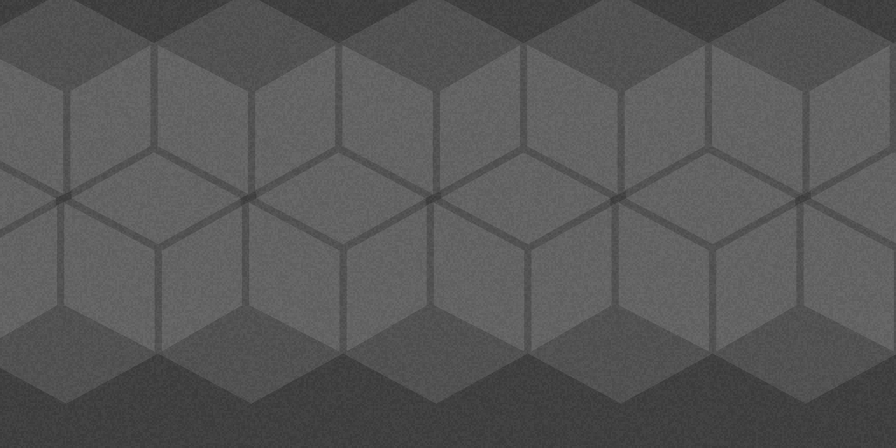
Reproduce this pattern procedurally as a WebGL 2 fragment shader.

```glsl
#version 300 es
precision highp float;
// A grey band of interlocking cubes with thin seams, dark crossings and fine grain.

uniform vec2 u_resolution;
out vec4 fragColor;

// One value per grain cell, from 0 to 1
float hash(vec2 cell) {
    vec3 q = fract(cell.xyx * vec3(0.1031, 0.103, 0.0973));
    q += dot(q, q.yzx + 33.33);
    return fract((q.x + q.y) * q.z);
}

// Zigzag arm: height above a vertex at x = 0, with its own slope on each side
float zigzag(float x, float leftSlope, float rightSlope) {
    return max(-x * leftSlope, x * rightSlope);
}

// Coverage of a shape from its signed distance
float fill(float d, float blur) {
    return 1.0 - smoothstep(-blur, blur, d);
}

void main() {
    // Unit is one cube width; origin sits on a crossing
    vec2 canvas = gl_FragCoord.xy / u_resolution.x;
    vec2 p = canvas * 4.848 - vec2(0.3447, 1.351);
    float blur = 0.7 * 4.848 / u_resolution.x;

    // The lower half is the upper half turned by 180 degrees
    if (p.y < 0.0) p = -p;
    p.x = mod(p.x + 0.5114, 1.0) - 0.5114;

    // Band silhouette and the edge between cube sides and caps
    float band = p.y - 1.111 + zigzag(p.x + 0.015, 0.547, 0.539);
    float sides = p.y - 0.568 - zigzag(p.x - 0.0164, 0.514, 0.575);

    // Seams: two diagonals, one upright from the crossing, one from the apex
    float rise = zigzag(p.x, 0.5286, 0.555);
    float diagonals = 0.87 * min(abs(p.y - 0.555 * p.x), abs(p.y + 0.5286 * p.x));
    float middle = abs(p.x - 0.0164);
    float outer = min(abs(p.x - 0.4886), abs(p.x + 0.5114));
    float seam = min(min(diagonals, middle), max(outer, rise - p.y)) - 0.0195;

    // Slanted dark patch where the seams meet
    float crossing = max(abs(p.x) - 0.042, abs(p.y - 0.45 * p.x) - 0.021);

    vec3 shadow = vec3(0.25);
    vec3 cap = vec3(0.32);
    vec3 face = vec3(0.39);
    vec3 color = mix(shadow, cap, fill(band, blur));
    color = mix(color, face, fill(max(sides, -seam), blur));
    color = mix(color, shadow, 0.9 * fill(crossing, blur));

    // Fine grain
    color += 0.045 * (hash(floor(canvas * 512.0)) - 0.5);
    fragColor = vec4(color, 1.0);
}
```
